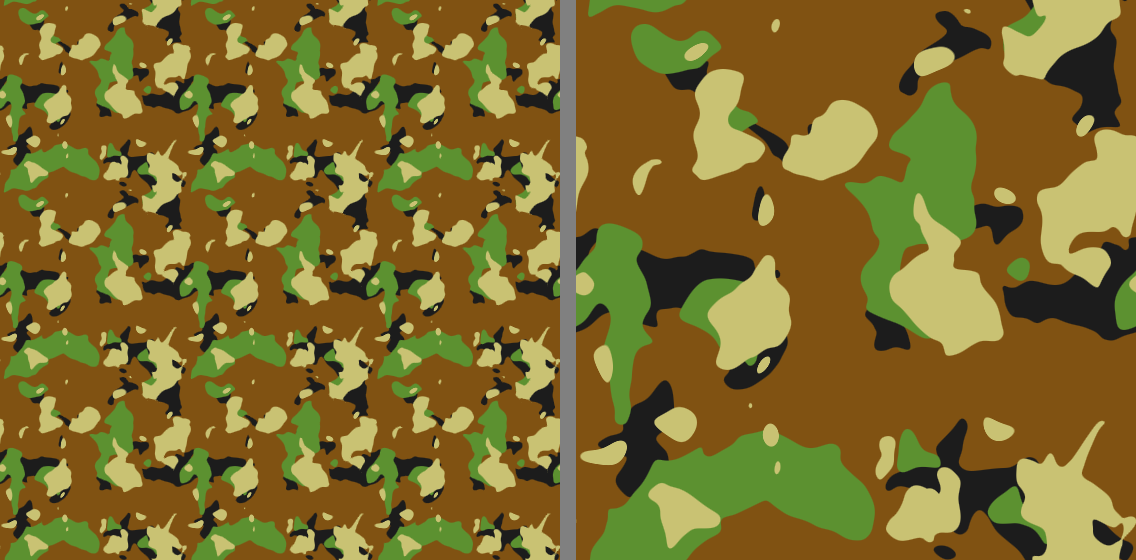
Left, the full canvas; right, a detail of the centre.
Give the GLSL for this pattern, as a Shadertoy shader.

```glsl
// Four-colour woodland camouflage on a tile repeated three times each way.
// Black, green and tan patches are thresholded wrapping gradient noise over
// brown; a shared coarse noise gathers them, and small tan ovals are scattered.

#define REPEATS 3.0          // tiles across and down
#define BLACK_LEVEL 0.88     // thresholds in standard deviations of the noise
#define GREEN_LEVEL 0.78
#define TAN_LEVEL 1.0
#define CLUMPING 0.4         // pull of the shared coarse noise
#define WARP 0.022           // edge wobble, in tiles
#define SPOT_CELLS 7.0       // grid of small ovals per tile
#define SPOT_CHANCE 0.36
#define BROWN vec3(0.50, 0.32, 0.07)
#define BLACK vec3(0.11, 0.11, 0.11)
#define GREEN vec3(0.36, 0.57, 0.19)
#define TAN   vec3(0.79, 0.76, 0.45)

// Integer hash of a lattice cell
vec3 hash3(vec2 cell, float seed) {
    uvec3 v = uvec3(cell, seed) * 1664525u + 1013904223u;
    for (int i = 0; i < 2; i++) {
        v.x += v.y * v.z;
        v.y += v.z * v.x;
        v.z += v.x * v.y;
        v ^= v >> 16u;
    }
    return vec3(v >> 8u) / exp2(24.0);
}

vec2 wrapCell(vec2 cell, float cells) {
    return floor(mod(cell + 0.5, cells));
}

float cornerSlope(vec2 cell, vec2 offset, float cells, float seed) {
    vec2 direction = hash3(wrapCell(cell, cells), seed).xy * 2.0 - 1.0;
    return dot(normalize(direction + 1e-4), offset);
}

// Gradient noise wrapping over the unit tile, scaled to unit deviation
float tileNoise(vec2 p, float cells, float seed) {
    p *= cells;
    vec2 cell = floor(p), f = p - cell, e = vec2(1.0, 0.0);
    vec2 w = f * f * f * (f * (f * 6.0 - 15.0) + 10.0);
    float low = mix(cornerSlope(cell, f, cells, seed),
                    cornerSlope(cell + e.xy, f - e.xy, cells, seed), w.x);
    float high = mix(cornerSlope(cell + e.yx, f - e.yx, cells, seed),
                     cornerSlope(cell + e.xx, f - e.xx, cells, seed), w.x);
    return mix(low, high, w.y) / 0.216;
}

// Three octaves plus the shared clump, again of unit deviation
float patchField(vec2 p, float cells, float seed, float clump) {
    float sum = CLUMPING * clump, power = CLUMPING * CLUMPING;
    float weight = 1.0;
    for (int octave = 0; octave < 3; octave++) {
        sum += weight * tileNoise(p, cells, seed + float(octave));
        power += weight * weight;
        weight *= 0.48;
        cells *= 2.0;
    }
    return sum / sqrt(power);
}

float patchMask(float field, float level) {
    return clamp((field - level) / max(fwidth(field), 1e-5) + 0.5, 0.0, 1.0);
}

// Small tilted ovals, each kept inside its own cell
float spotMask(vec2 p, float pixel) {
    p *= SPOT_CELLS;
    vec2 cell = wrapCell(floor(p), SPOT_CELLS);
    vec3 place = hash3(cell, 71.0), form = hash3(cell, 83.0);
    vec2 q = fract(p) - mix(vec2(0.26), vec2(0.74), place.xy);
    vec2 axis = normalize(form.xy - 0.5 + 1e-4);
    q = vec2(dot(q, axis) * 0.78, dot(q, vec2(-axis.y, axis.x)) * 1.12);
    float inside = mix(0.09, 0.18, form.z) - length(q);
    return step(place.z, SPOT_CHANCE)
         * clamp(inside / (pixel * SPOT_CELLS) + 0.5, 0.0, 1.0);
}

void mainImage(out vec4 fragColor, in vec2 fragCoord) {
    vec2 p = fragCoord / iResolution.xy * REPEATS;
    float pixel = REPEATS / min(iResolution.x, iResolution.y);

    // Uneven outlines
    p += WARP * 0.5 * vec2(tileNoise(p, 9.0, 51.0), tileNoise(p, 9.0, 57.0));
    float clump = tileNoise(p, 3.0, 5.0);

    // Dark patches lowest, pale ones on top
    float black = patchMask(patchField(p, 5.0, 11.0, clump), BLACK_LEVEL);
    float green = patchMask(patchField(p, 4.0, 23.0, clump), GREEN_LEVEL);
    float tan_ = patchMask(patchField(p, 5.0, 37.0, clump), TAN_LEVEL);
    tan_ = max(tan_, spotMask(p, pixel));

    vec3 color = mix(BROWN, BLACK, black);
    color = mix(color, GREEN, green);
    color = mix(color, TAN, tan_);
    fragColor = vec4(color, 1.0);
}
```
